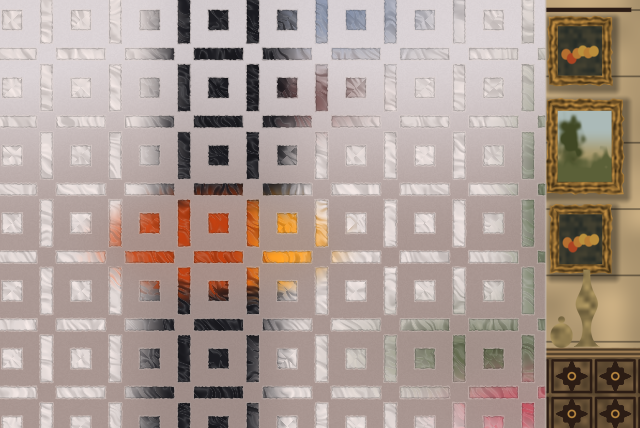
Give the GLSL for this pattern, as a Shadertoy shader.

```glsl
const vec2 PITCH = vec2(0.1607, 0.1582);
const vec2 ORIGIN = vec2(0.0283, 0.0039);
const vec2 SQUARE = vec2(0.0232);
const vec2 UPRIGHT = vec2(0.0142, 0.0545);
const vec2 LEVEL = vec2(0.0570, 0.0135);
const float GLASS_END = 1.275;
const float RAGGED = 0.0024;
const float RIPPLE_FREQ = 150.0;
const float REFRACTION = 0.035;
const vec3 MATTE_LOW = vec3(0.65, 0.575, 0.555);
const vec3 MATTE_HIGH = vec3(0.86, 0.83, 0.84);
const vec3 CLEAR = vec3(0.89, 0.85, 0.84);
const vec3 DARK = vec3(0.08, 0.08, 0.10);
const vec3 WALL = vec3(0.73, 0.63, 0.47);
const vec3 GOLD = vec3(0.56, 0.41, 0.19);
const vec3 WOOD = vec3(0.42, 0.33, 0.22);
const vec3 BROWN = vec3(0.17, 0.11, 0.08);

float hash(vec2 p) {
    vec3 q = fract(p.xyx * 0.1031);
    q += dot(q, q.yzx + 33.33);
    return fract((q.x + q.y) * q.z);
}

float noise(vec2 p) {
    vec2 i = floor(p), f = fract(p);
    f = f * f * (3.0 - 2.0 * f);
    return mix(mix(hash(i), hash(i + vec2(1, 0)), f.x),
               mix(hash(i + vec2(0, 1)), hash(i + vec2(1, 1)), f.x), f.y);
}

float box(vec2 p, vec2 h) {
    vec2 d = abs(p) - h;
    return length(max(d, 0.0)) + min(max(d.x, d.y), 0.0);
}

float fill(float d) {
    float e = 0.75 / iResolution.y;
    return 1.0 - smoothstep(-e, e, d);
}

float blob(vec2 p, vec2 c, vec2 r) {
    vec2 d = (p - c) / r;
    return exp(-dot(d, d));
}

// Blurred colours seen through the clear shapes
vec3 behind(vec2 p) {
    vec3 c = CLEAR;
    c = mix(c, vec3(0.46, 0.51, 0.61), 0.9 * blob(p, vec2(0.80, 0.98), vec2(0.19, 0.11)));
    c = mix(c, vec3(0.36, 0.20, 0.20), 0.9 * blob(p, vec2(0.70, 0.77), vec2(0.13, 0.07)));
    c = mix(c, vec3(0.30, 0.34, 0.22), 0.9 * blob(p, vec2(1.12, 0.18), vec2(0.22, 0.09)));
    c = mix(c, vec3(0.30, 0.36, 0.24), 0.8 * blob(p, vec2(1.27, 0.48), vec2(0.07, 0.32)));
    c = mix(c, vec3(0.74, 0.26, 0.32), 0.9 * blob(p, vec2(1.22, 0.05), vec2(0.14, 0.07)));
    float middle = 0.53 - 0.05 * smoothstep(0.6, 0.1, p.y);
    float column = smoothstep(0.22, 0.08, abs(p.x - middle));
    c = mix(c, DARK, 0.97 * column);
    vec3 flame = mix(vec3(0.76, 0.25, 0.06), vec3(1.0, 0.62, 0.12), smoothstep(0.54, 0.66, p.x));
    float heat = smoothstep(0.25, 0.7, blob(p, vec2(0.51, 0.43), vec2(0.30, 0.13)));
    return mix(c, flame, 0.93 * heat);
}

vec3 glass(vec2 p) {
    vec2 q = p - ORIGIN;
    q -= PITCH * round(q / PITCH);
    vec2 a = abs(q);
    float upright = box(a - vec2(PITCH.x * 0.5, 0.0), UPRIGHT);
    float level = box(a - vec2(0.0, PITCH.y * 0.5), LEVEL);
    float d = min(min(box(q, SQUARE), upright), level);
    d += (noise(p * 260.0) - 0.5) * RAGGED;

    // Satin ground with soft light from above
    float light = smoothstep(0.42, 1.0, p.y + 0.10 * blob(p, vec2(0.9, 1.0), vec2(0.5)));
    light += 0.22 * smoothstep(0.45, 0.0, p.x) * smoothstep(0.1, 0.8, p.y);
    vec3 col = mix(MATTE_LOW, MATTE_HIGH, clamp(light, 0.0, 1.0));
    col += 0.02 * (noise(p * 400.0) - 0.5);
    vec3 seen = behind(p);
    col = mix(col, seen, 0.05);

    // Feathered ripples run across each bar
    vec2 s = upright < level ? p.yx : p;
    float r = noise(vec2(s.x * RIPPLE_FREQ + s.y * 70.0 + 4.0 * noise(p * 35.0), s.y * 38.0));
    float ridge = pow(1.0 - abs(2.0 * r - 1.0), 4.0);
    vec3 clear = behind(p + (r - 0.5) * REFRACTION) * (0.86 + 0.22 * r);
    clear += ridge * 0.16 * (1.0 - clear);
    clear *= 1.0 - 0.22 * smoothstep(-0.004, 0.0, d);
    col = mix(col, clear, fill(d));
    float rim = fill(abs(d - 0.0012) - 0.0009);
    return mix(col, mix(vec3(0.88, 0.83, 0.81), seen, 0.3), 0.6 * rim);
}

vec3 painting(vec2 q, bool landscape) {
    float n = noise(q * 5.0 + 9.0);
    if (landscape) {
        vec3 c = mix(vec3(0.66, 0.60, 0.42), vec3(0.67, 0.73, 0.72), smoothstep(-0.3, 0.5, q.y));
        c = mix(c, vec3(0.28, 0.32, 0.17), smoothstep(0.1, -0.2, q.y + 0.5 * n) * 0.8);
        return mix(c, vec3(0.25, 0.28, 0.14), smoothstep(0.2, 0.7, blob(q, vec2(-0.5, 0.2), vec2(0.5, 0.7)) * (0.5 + n)));
    }
    vec3 c = mix(vec3(0.15, 0.17, 0.15), vec3(0.36, 0.32, 0.22), n * 0.6);
    for (int i = 0; i < 6; i++) {
        float k = float(i), h = hash(vec2(k, 4.0));
        vec2 at = vec2(k * 0.25 - 0.62, -0.35 + 0.4 * h);
        vec3 fruit = mix(vec3(0.66, 0.22, 0.12), vec3(0.75, 0.62, 0.25), h);
        c = mix(c, fruit, smoothstep(0.26, 0.18, length(q - at)));
    }
    return c;
}

vec3 room(vec2 p) {
    // Stone wall and rail
    vec3 col = WALL * (0.88 + 0.22 * noise(p * 14.0));
    float joint = abs(fract(p.y / 0.155 + 0.2) - 0.5) * 0.155;
    col *= 1.0 - 0.4 * fill(joint - 0.002);
    col = mix(col, BROWN, fill(box(p - vec2(1.375, 0.977), vec2(0.10, 0.005))));

    // Gilded frames: centre and half size
    vec4 frames[3] = vec4[3](vec4(1.355, 0.881, 0.074, 0.080),
        vec4(1.366, 0.658, 0.090, 0.110), vec4(1.357, 0.441, 0.072, 0.080));
    for (int i = 0; i < 3; i++) {
        vec2 q = p - frames[i].xy, h = frames[i].zw;
        float d = box(q, h) + 0.006 * (noise(p * 90.0) - 0.5);
        float border = 0.30 * h.x;
        col *= 1.0 - 0.35 * smoothstep(0.02, 0.0, box(q - vec2(0.006, -0.008), h));
        float carve = 0.65 + 0.25 * cos(d * 520.0) + 0.5 * noise(p * 130.0);
        col = mix(col, GOLD * carve, fill(d));
        col = mix(col, painting(q / (h - border), i == 1), fill(box(q, h - border)));
    }

    // Turned lamp and lidded jar
    vec2 l = p - vec2(1.371, 0.19);
    float radius = 0.008 + 0.018 * blob(l.yy, vec2(0.10), vec2(0.045)) + 0.022 * exp(-l.y * 70.0);
    float lamp = max(abs(l.x) - radius, abs(l.y - 0.09) - 0.09);
    float jar = length((p - vec2(1.312, 0.216)) * vec2(1.0, 0.9)) - 0.026;
    jar = min(jar, length(p - vec2(1.312, 0.253)) - 0.008);
    vec3 brass = vec3(0.58, 0.50, 0.32) * (0.7 + 0.5 * noise(p * 70.0));
    col = mix(col, brass, fill(min(lamp, jar)));

    // Chest with repeated drawers
    vec2 pitch = vec2(0.1016, 0.088), q = p - vec2(1.336, 0.121);
    q -= pitch * round(q / pitch);
    vec3 chest = WOOD * (0.75 + 0.4 * noise(p * 60.0));
    float drawer = box(q, vec2(0.045, 0.037));
    chest = mix(chest, BROWN, fill(abs(drawer) - 0.003));
    float inlay = abs(q.x) + abs(q.y) - 0.034 - 0.004 * cos(8.0 * atan(q.y, q.x));
    chest = mix(chest, BROWN, fill(inlay));
    chest = mix(chest, GOLD * 1.3, fill(abs(length(q) - 0.008) - 0.002));
    float top = abs(p.y - 0.175) - 0.012;
    chest = mix(chest, WOOD * (1.1 + 0.4 * cos(p.y * 600.0)), fill(top));
    return mix(col, chest, fill(p.y - 0.187));
}

void mainImage(out vec4 fragColor, in vec2 fragCoord) {
    vec2 p = fragCoord / iResolution.y;
    vec3 col = mix(room(p), glass(p), fill(p.x - GLASS_END));
    col = mix(col, vec3(0.78, 0.74, 0.71), 0.6 * fill(abs(p.x - GLASS_END) - 0.002));
    fragColor = vec4(clamp(col, 0.0, 1.0), 1.0);
}
```
